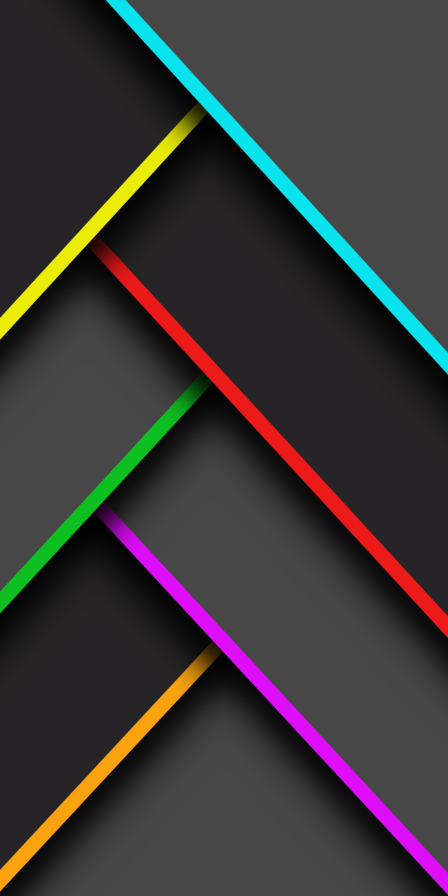
This background is drawn by a Shadertoy shader. Its source:

```glsl
const int PANEL_COUNT = 6;
const float STRIP_HALF_WIDTH = 0.0165;
const float SHADOW_REACH = 0.068;
const float SHADOW_STRENGTH = 0.86;
const vec3 DARK_PANEL = vec3(0.150, 0.143, 0.148);
const vec3 GRAY_PANEL = vec3(0.277);

// Panels from the lowest to the topmost: strip colour and height at its canvas side
const vec3 STRIP_COLORS[PANEL_COUNT] = vec3[](
    vec3(0.98, 0.64, 0.06), vec3(0.87, 0.05, 0.98), vec3(0.05, 0.75, 0.13),
    vec3(0.93, 0.10, 0.10), vec3(0.92, 0.93, 0.03), vec3(0.03, 0.89, 0.93));
const float EDGE_HEIGHTS[PANEL_COUNT] = float[](0.034, 0.027, 0.655, 0.600, 1.266, 1.188);

// Signed distance to a rising line, positive above it
float lineDistance(vec2 p, float height, float slope) {
    return (p.y - height - slope * p.x) / sqrt(1.0 + slope * slope);
}

// Soft shadow that fades with distance below the strip
vec3 castShadow(vec3 color, float dist) {
    float gap = max(-dist - STRIP_HALF_WIDTH, 0.0) / SHADOW_REACH;
    return color * (1.0 - SHADOW_STRENGTH * exp(-gap * gap));
}

// Half-plane panel with a bright strip along its lower edge
vec3 layPanel(vec3 below, float dist, vec3 panel, vec3 strip, float blur) {
    vec3 color = castShadow(below, dist);
    color = mix(color, strip, smoothstep(-blur, blur, dist + STRIP_HALF_WIDTH));
    return mix(color, panel, smoothstep(-blur, blur, dist - STRIP_HALF_WIDTH));
}

void mainImage(out vec4 fragColor, in vec2 fragCoord) {
    vec2 p = fragCoord / iResolution.xy * vec2(1.0, 2.0);
    float blur = 0.8 / iResolution.x;
    vec3 color = GRAY_PANEL;

    // Stack the panels, alternating between the left and right sides
    for (int i = 0; i < PANEL_COUNT; i++) {
        vec2 q = vec2(i % 2 == 0 ? p.x : 1.0 - p.x, p.y);
        float slope = 1.077 + 0.0035 * float(i);
        float dist = lineDistance(q, EDGE_HEIGHTS[i], slope);
        vec3 panel = ((i + 1) / 2) % 2 == 0 ? DARK_PANEL : GRAY_PANEL;
        color = layPanel(color, dist, panel, STRIP_COLORS[i], blur);
    }

    fragColor = vec4(color, 1.0);
}
```
